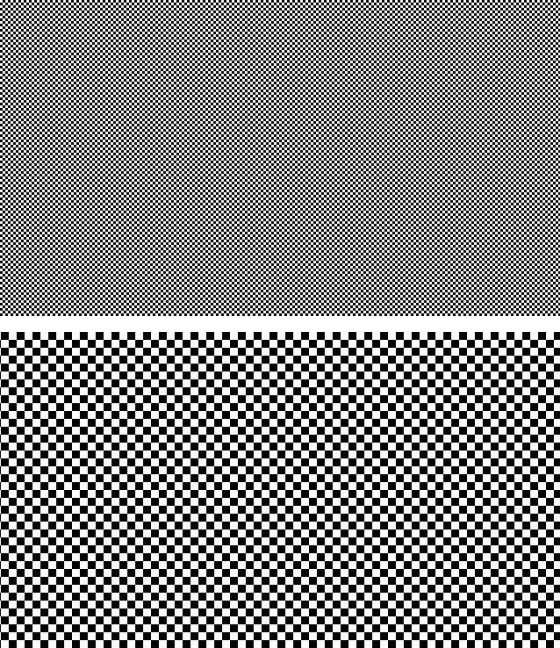
Top, the full canvas; bottom, a detail of the centre.
A WebGL 1 fragment shader for this pattern:

```glsl
precision highp float;
// Fine black and white checkerboard of square cells with smoothed edges.

uniform vec2 u_resolution;

const float CELL_ROWS = 120.0; // cells down the canvas, two per repeat
const vec3 DARK = vec3(0.02);
const vec3 LIGHT = vec3(0.98);

// Integral of a square wave that is +1 on even cells and -1 on odd cells.
vec2 triangleWave(vec2 p) {
  return 1.0 - abs(mod(p, 2.0) - 1.0);
}

// Square wave on each axis, averaged over a footprint of the given width.
vec2 filteredSquareWave(vec2 p, float width) {
  vec2 halfWidth = vec2(0.5 * width);
  return (triangleWave(p + halfWidth) - triangleWave(p - halfWidth)) / width;
}

// Light coverage of the checkerboard: 0 on even cells, 1 on odd cells.
float checkerCoverage(vec2 p, float width) {
  vec2 wave = filteredSquareWave(p, width);
  return 0.5 - 0.5 * wave.x * wave.y;
}

void main() {
  // Cell units, square at any canvas size
  float pixelWidth = CELL_ROWS / u_resolution.y;
  vec2 cellPos = gl_FragCoord.xy * pixelWidth;

  float coverage = checkerCoverage(cellPos, pixelWidth);
  gl_FragColor = vec4(mix(DARK, LIGHT, coverage), 1.0);
}
```
